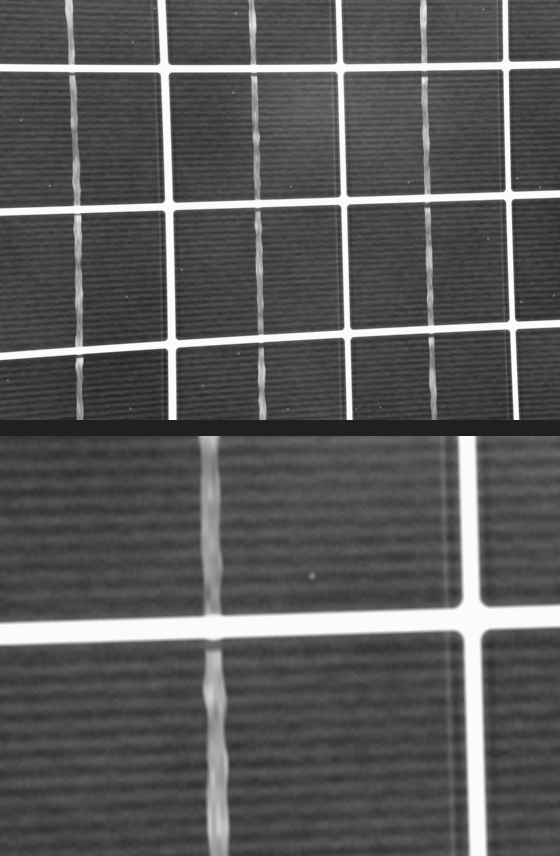
Top: the whole. Bottom: its middle third, enlarged.
Give the GLSL for this pattern, as a Shadertoy shader.

```glsl
// Monochrome solar panel: dark ribbed cells, white grid gaps and worn metal busbars in mild perspective.

const float COLUMN_WIDTH = 0.4045;    // at the reference row, in canvas heights
const float COLUMN_ORIGIN = 0.4028;   // position of grid column 1
const float COLUMN_SHRINK = 0.03;
const float RIBS_PER_CELL = 22.0;
const float RIB_CONTRAST = 0.036;
const float GAP_HALF_HEIGHT = 0.0088;
const float GAP_HALF_WIDTH_LEFT = 0.0088;
const float GAP_HALF_WIDTH_RIGHT = 0.0068;
const float CORNER_RADIUS = 0.009;
const float BUSBAR_HALF_WIDTH = 0.0080;
const float EDGE_SOFTNESS = 0.0022;
const float CELL_TONE = 0.248;
const float GAP_TONE = 0.985;

float hash(vec2 p) {
    vec3 q = fract(p.xyx * 0.1031);
    q += dot(q, q.yzx + 33.33);
    return fract((q.x + q.y) * q.z);
}

float noise(vec2 p) {
    vec2 i = floor(p), f = fract(p);
    f = f * f * (3.0 - 2.0 * f);
    return mix(mix(hash(i), hash(i + vec2(1, 0)), f.x),
               mix(hash(i + vec2(0, 1)), hash(i + vec2(1, 1)), f.x), f.y);
}

float cloud(vec2 p) {
    float sum = 0.0, weight = 0.5;
    for (int i = 0; i < 4; i++) {
        sum += weight * noise(p);
        p = p * 2.03 + 17.7;
        weight *= 0.5;
    }
    return sum;
}

// Maps the canvas to grid units (rows count downward); also gives the row height.
vec2 panelCoord(vec2 p, out float rowHeight) {
    float down = 2.0 * (0.505 - p.y);
    float x = p.x - 0.0132 * down - 0.0118 * (p.x - 0.844) * down * down;
    float s = (x - COLUMN_ORIGIN) / COLUMN_WIDTH;
    float t = 0.75 * p.x;
    rowHeight = 0.3438 - 0.0265 * p.x - 0.0229 * t * (1.0 - t);
    float rowCenter = 0.495 + 0.0324 * p.x;
    return vec2(1.0 + s + COLUMN_SHRINK * s * (s - 2.0), (rowCenter - p.y) / rowHeight);
}

float roundedBox(vec2 p, vec2 halfSize, float radius) {
    vec2 q = abs(p) - halfSize + radius;
    return length(max(q, 0.0)) + min(max(q.x, q.y), 0.0) - radius;
}

// Sparse pale dust, one candidate per tile
float dust(vec2 p) {
    vec2 tile = floor(p * 15.0);
    vec2 spot = 0.2 + 0.6 * vec2(hash(tile + 3.1), hash(tile + 8.7));
    float d = length(fract(p * 15.0) - spot) / 15.0;
    return step(0.91, hash(tile + 41.0)) * (1.0 - smoothstep(0.001, 0.0042, d));
}

float cellSurface(vec2 p, vec2 grid) {
    float tone = CELL_TONE + 0.06 * (hash(floor(grid) + 20.0) - 0.5);
    tone += 0.13 * (cloud(p * 4.0 + 5.0) - 0.47);
    tone += 0.06 * smoothstep(0.55, 1.0, p.y);
    tone += 0.06 * exp(-14.0 * dot(p - vec2(0.82, 0.72), p - vec2(0.82, 0.72)));
    float ribStrength = RIB_CONTRAST * (0.65 + 0.7 * noise(p * vec2(8.0, 30.0)));
    tone += ribStrength * cos(6.28318 * RIBS_PER_CELL * grid.y);
    tone += 0.05 * (noise(p * vec2(90.0, 190.0)) - 0.5);
    tone += 0.035 * (noise(p * 330.0) - 0.5);
    return tone + 0.22 * dust(p);
}

// Tone of the worn metal in x, coverage in y
vec2 busbar(vec2 grid, float rowHeight, float soft) {
    vec2 id = floor(grid);
    float along = grid.y * rowHeight;
    float wear = noise(vec2(id.x * 13.0 + 4.0, along * 38.0));
    float fine = noise(vec2(grid.x * 110.0, along * 75.0));
    float tone = 0.40 + 0.28 * wear + 0.20 * fine;
    tone += 0.12 * (1.0 - smoothstep(-1.2, -0.8, grid.y));

    float fromGap = fract(grid.y) * rowHeight;
    float start = 0.011 + 0.014 * hash(id + 6.0);
    float present = smoothstep(start - 0.003, start + 0.004, fromGap);
    tone += 0.2 * (1.0 - smoothstep(0.0, 0.02, abs(fromGap - start - 0.008)));

    float wobble = 0.0025 * (noise(vec2(id.x + 9.0, along * 45.0)) - 0.5);
    float x = (fract(grid.x) - 0.5) * COLUMN_WIDTH + wobble;
    float halfWidth = BUSBAR_HALF_WIDTH * (0.72 + 0.35 * wear);
    float cover = 1.0 - smoothstep(-soft, soft, abs(x) - halfWidth);
    return vec2(tone, cover * mix(0.15, 0.94, present));
}

void mainImage(out vec4 fragColor, in vec2 fragCoord) {
    vec2 p = fragCoord / iResolution.y;
    float soft = max(EDGE_SOFTNESS, 0.8 / iResolution.y);
    float rowHeight;
    vec2 grid = panelCoord(p, rowHeight);

    // Distance to the cell outline: negative on the cell, positive in the gap
    vec2 cellSize = vec2(COLUMN_WIDTH, rowHeight);
    vec2 local = (fract(grid) - 0.5) * cellSize;
    float gapWidth = mix(GAP_HALF_WIDTH_LEFT, GAP_HALF_WIDTH_RIGHT, smoothstep(0.4, 0.8, p.x));
    float edge = roundedBox(local, 0.5 * cellSize - vec2(gapWidth, GAP_HALF_HEIGHT), CORNER_RADIUS);

    // Cell with a dark rim and a faint seam along its right side
    float tone = cellSurface(p, grid);
    tone -= 0.05 * exp(-pow((edge + 0.007) / 0.004, 2.0));
    float seam = 0.5 * cellSize.x - gapWidth - local.x - 0.013;
    tone += 0.08 * exp(-pow(seam / 0.0025, 2.0));

    vec2 metal = busbar(grid, rowHeight, soft);
    tone = mix(tone, metal.x, metal.y);

    // White gaps, soft glow, and small solder bulges at the crossings
    tone += 0.10 * exp(-max(-edge, 0.0) / 0.004);
    vec2 crossing = vec2(local.x, (fract(grid.y + 0.5) - 0.5) * rowHeight);
    float bulge = 1.0 - smoothstep(-soft, soft, length(crossing) - 0.0105);
    tone = mix(tone, 0.86, bulge);
    tone = mix(tone, GAP_TONE, smoothstep(-soft, soft, edge));
    fragColor = vec4(vec3(clamp(tone, 0.0, 1.0)), 1.0);
}
```
